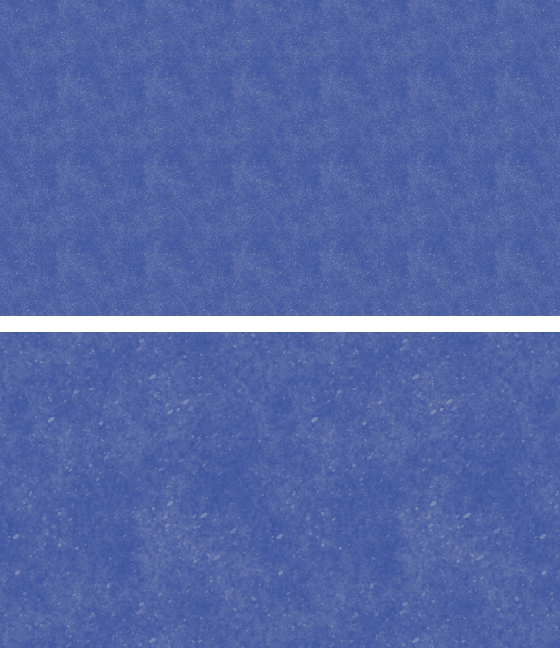
Top, the full canvas; bottom, a detail of the centre.
Give the GLSL for this texture, as a WebGL 2 fragment shader.

```glsl
#version 300 es
precision highp float;
// Worn blue plaster: a mottled, speckled square tile, 6.4 across and 3.6 down.

uniform vec2 u_resolution;
out vec4 fragColor;

const float TAU = 6.2831853;

vec2 hash2(vec2 cell) {
  vec3 q = fract(cell.xyx * vec3(0.1031, 0.1030, 0.0973));
  q += dot(q, q.yzx + 33.33);
  return fract((q.xx + q.yz) * q.zy);
}

// Value noise that wraps after n cells, so every tile joins its neighbours.
float wrappedNoise(vec2 tile, float n) {
  vec2 p = tile * n, cell = floor(p), f = fract(p);
  f = f * f * (3.0 - 2.0 * f);
  vec2 a = mod(cell, n), b = mod(cell + 1.0, n);
  vec2 seed = vec2(n * 3.0, n * 7.0);
  float low = mix(hash2(a + seed).x, hash2(vec2(b.x, a.y) + seed).x, f.x);
  float high = mix(hash2(vec2(a.x, b.y) + seed).x, hash2(b + seed).x, f.x);
  return mix(low, high, f.y) - 0.5;
}

// Cellular specks: one jittered chip per cell, kept where wear allows it.
float specks(vec2 tile, float n, float wear, float pixel) {
  vec2 p = tile * n, cell = floor(p);
  float cover = 0.0;
  for (int y = -1; y <= 1; y++) {
    for (int x = -1; x <= 1; x++) {
      vec2 c = cell + vec2(x, y), id = mod(c, n);
      vec2 chip = hash2(id + n * 5.0);
      vec2 kind = hash2(id + n * 11.0);
      vec2 d = p - c - chip;
      d.x += d.y * (kind.y - 0.5) * 1.6;
      float radius = mix(0.14, 0.32, kind.y * kind.y);
      float soft = pixel * n * 0.5;
      float dotCover = 1.0 - smoothstep(radius - soft, radius + soft, length(d));
      cover = max(cover, dotCover * step(kind.x, wear) * mix(0.35, 1.0, chip.x));
    }
  }
  return cover;
}

// Faint pale bands and dark hollows from layered sines.
float broadWear(vec2 t) {
  float bands = 0.07 * cos(TAU * (t.x - 0.70)) + 0.03 * cos(2.0 * TAU * (t.x - 0.72));
  return bands - 0.04 * cos(TAU * (t.x + t.y - 0.57)) + 0.02 * sin(TAU * (2.0 * t.y - t.x));
}

void main() {
  // Tile coordinates, counted from the upper left corner.
  float pixel = 3.6 / u_resolution.y;
  vec2 tile = vec2(gl_FragCoord.x, u_resolution.y - gl_FragCoord.y) * pixel;

  // Ragged patches
  vec2 ragged = tile + 0.04 * vec2(wrappedNoise(tile, 17.0), wrappedNoise(tile, 19.0));
  float wear = broadWear(ragged);
  wear += 0.20 * wrappedNoise(ragged, 5.0) + 0.24 * wrappedNoise(ragged, 10.0);
  wear += 0.24 * wrappedNoise(ragged, 21.0) + 0.16 * wrappedNoise(tile, 37.0);
  float worn = smoothstep(-0.32, 0.32, wear);

  // Fine grain in three sizes, stronger on worn ground
  float grain = 0.22 * wrappedNoise(tile, 43.0) + 0.50 * wrappedNoise(tile, 79.0);
  grain += 0.55 * wrappedNoise(tile, 137.0);
  float tone = 0.10 + 0.50 * worn + (0.55 + 0.5 * worn) * grain;

  vec3 color = mix(vec3(0.257, 0.345, 0.625), vec3(0.405, 0.467, 0.672), clamp(tone, -0.05, 1.3));

  // Pale chips, from scattered flakes to dense grit
  float chips = specks(tile, 31.0, 0.02 + 0.16 * worn, pixel);
  chips = max(chips, 0.8 * specks(tile, 53.0, 0.03 + 0.24 * worn, pixel));
  chips = max(chips, 0.5 * specks(tile, 89.0, 0.10 + 0.30 * worn, pixel));
  color = mix(color, vec3(0.60, 0.64, 0.73), 0.6 * chips);

  fragColor = vec4(color, 1.0);
}
```
